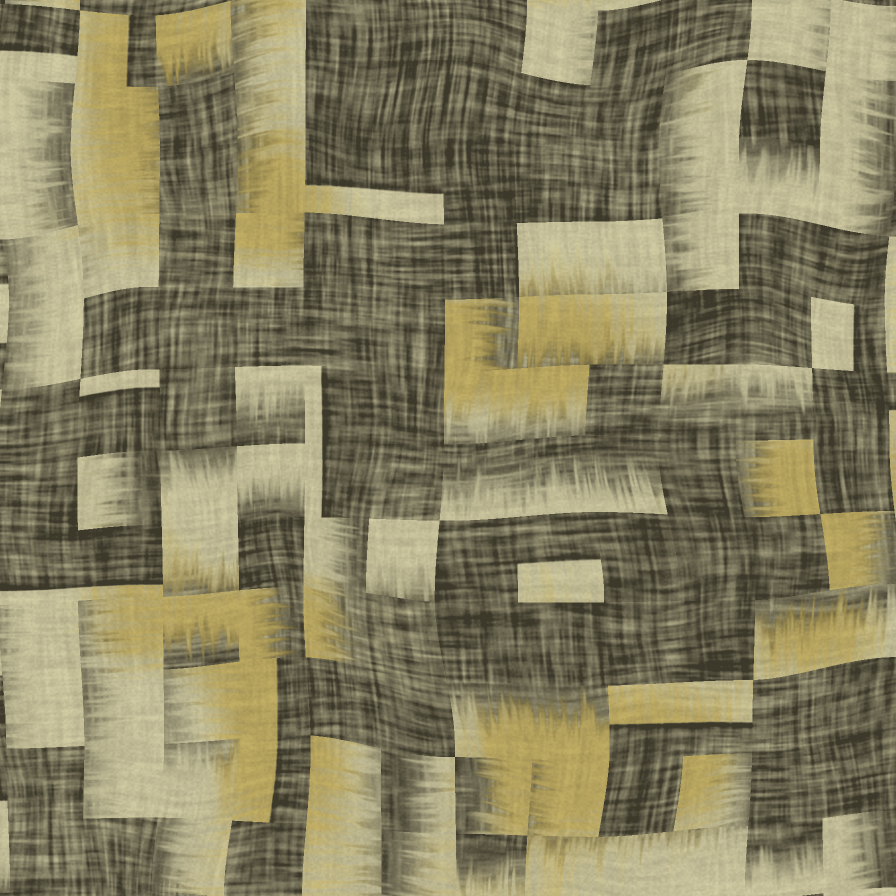
This pattern is drawn by a WebGL 1 fragment shader. Its source:

```glsl
precision highp float;
uniform vec2 u_resolution;

float hash(vec2 p) {
  return fract(sin(dot(p, vec2(127.1, 311.7))) * 43758.55);
}

float noise(vec2 p) {
  vec2 i = floor(p), f = fract(p);
  f = f * f * (3.0 - 2.0 * f);
  return mix(mix(hash(i), hash(i + vec2(1, 0)), f.x),
             mix(hash(i + vec2(0, 1)), hash(i + vec2(1, 1)), f.x), f.y);
}

// Fine streaks running along y
float threads(vec2 p) {
  return 0.6 * noise(p * vec2(19.0, 1.5)) + 0.4 * noise(p * vec2(33.0, 4.0) + 71.0);
}

vec3 weave(vec2 uv) {
  vec2 p = uv * 12.0;
  vec2 sway = vec2(noise(p * vec2(0.35, 0.5) + 3.0), noise(p * vec2(0.5, 0.35) + 40.0)) - 0.5;
  vec2 q = p + 0.45 * sway;

  // Overlapping bricks, lying or upright: the highest rank is on top
  float top = -1.0, across = 0.0, along = 0.0, upright = 0.0;
  vec2 seed = vec2(0.0);
  for (int a = 0; a < 2; a++) {
    float turn = float(a);
    vec2 dir = vec2(1.0 - turn, turn);
    for (int k = 0; k < 3; k++) {
      vec2 origin = floor(q) - float(k) * dir;
      vec2 key = origin + turn * 57.0;
      float span = 2.0 + step(0.85, hash(key + 9.3));
      float rank = hash(key + 21.7);
      if (float(k) < span && rank > top) {
        top = rank;
        seed = key;
        upright = turn;
        along = dot(q - origin, dir) / span;
        across = dot(q - origin, dir.yx);
      }
    }
  }
  if (hash(seed + 5.1) < 0.5) across = 1.0 - across;

  // Crossed threads that bend with the cloth
  vec2 bent = q + 0.25 * vec2(noise(p.yx * 0.8 + 11.0), noise(p.yx * 0.8 + 29.0));
  float warp = threads(bent);
  float weft = threads(bent.yx + 133.0);
  float stroke = mix(warp, weft, upright);
  float lean = 0.25 + 0.5 * noise(p * 0.7 + 61.0);
  float fiber = mix(warp, weft, lean);

  // Brick tone: solid strip, dry brushed fade or plain dark
  float kind = hash(seed + 33.9);
  float size = hash(seed + 47.2);
  float tone = 0.17 + 0.22 * noise(p * 0.6 + 17.0) + 0.10 * (size - 0.5);
  float shade = 0.0;
  if (kind < 0.17) {
    float width = mix(0.18, 0.65, size) + 0.12 * (along - 0.5) * (size - 0.3);
    float beyond = across - width;
    tone = mix(0.90, tone, smoothstep(-0.012, 0.012, beyond));
    shade = smoothstep(0.0, 0.02, beyond) * (1.0 - smoothstep(0.04, 0.12, beyond));
  } else if (kind < 0.57) {
    float reach = mix(0.45, 1.15, size);
    float fade = across + 0.7 * (stroke - 0.5) + 0.2 * (fiber - 0.5);
    tone = mix(0.90, tone, smoothstep(reach - 0.4, reach + 0.3, fade));
  } else {
    shade = 0.5 * (1.0 - smoothstep(0.02, 0.10, across));
  }

  float light = smoothstep(0.35, 0.85, tone);
  float value = tone + (fiber - 0.5) * mix(1.3, 0.32, light);
  value += 0.10 * (noise(p * 38.0) - 0.5);
  value = clamp(value - 0.25 * shade, 0.0, 1.0);

  // Olive grey ramp with ochre stains on the lighter cloth
  vec3 color = mix(vec3(0.235, 0.220, 0.165), vec3(0.82, 0.80, 0.64), value);
  float stain = smoothstep(0.48, 0.85, noise(p * 0.55 + 83.0) + 0.3 * (stroke - 0.5));
  vec3 ochre = vec3(0.93, 0.86, 0.62);
  return color * mix(vec3(1.0), ochre, stain * smoothstep(0.3, 0.7, tone));
}

void main() {
  // Four samples per pixel smooth the brick edges
  vec3 sum = vec3(0.0);
  for (int i = 0; i < 4; i++) {
    float n = float(i);
    vec2 shift = vec2(mod(n, 2.0), floor(n * 0.5)) * 0.5 - 0.25;
    sum += weave((gl_FragCoord.xy + shift) / u_resolution);
  }
  gl_FragColor = vec4(sum * 0.25, 1.0);
}
```
